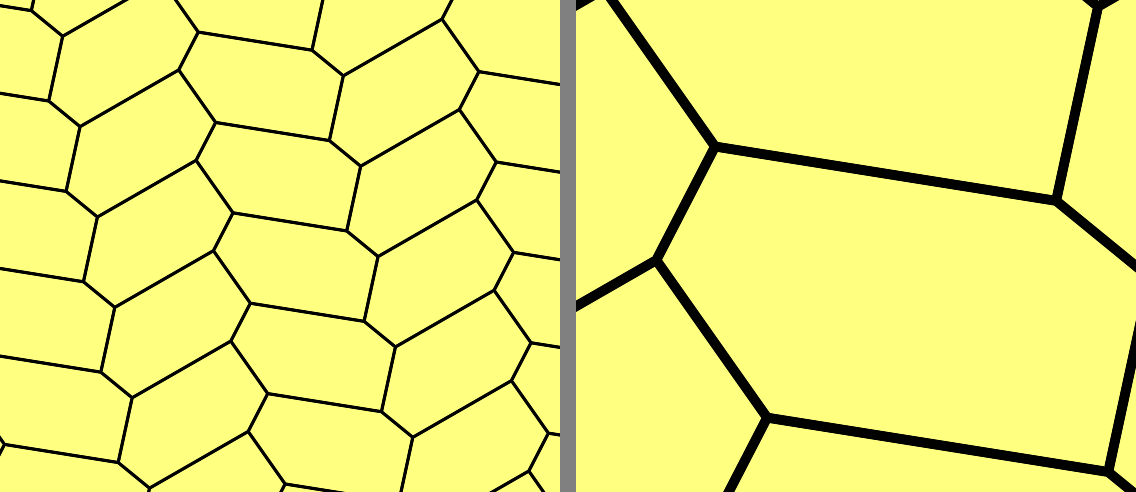
Left: the whole. Right: its middle third, enlarged.
A Shadertoy shader for this pattern:

```glsl
// Black outlines of a tilted hexagon tiling on flat yellow.
// Each lattice cell holds two hexagons, bounded by six edges between four
// corners; the line is the distance to the nearest edge of nearby cells.

// Lengths are fractions of the canvas height.
const vec2 ORIGIN = vec2(0.4030, 0.9348);         // corner A of the base cell
const vec2 STEP_ACROSS = vec2(0.5704, -0.0804);   // to the next pair of columns
const vec2 STEP_DOWN = vec2(0.0353, -0.1837);     // to the next tile below
const vec2 CORNER_B = vec2(0.2311, -0.0368);      // corners relative to A
const vec2 CORNER_C = vec2(0.2948, -0.0889);
const vec2 CORNER_D = vec2(-0.0398, -0.0770);
const float LINE_WIDTH = 0.0068;
const vec3 FILL_COLOR = vec3(1.0, 1.0, 0.5);
const vec3 LINE_COLOR = vec3(0.005, 0.005, 0.0);

float segmentDistance(vec2 p, vec2 a, vec2 b) {
    vec2 ap = p - a, ab = b - a;
    return length(ap - ab * clamp(dot(ap, ab) / dot(ab, ab), 0.0, 1.0));
}

// Distance to the six edges owned by one cell
float cellEdges(vec2 p) {
    float d = segmentDistance(p, vec2(0.0), CORNER_B);
    d = min(d, segmentDistance(p, CORNER_B, CORNER_C));
    d = min(d, segmentDistance(p, CORNER_C, CORNER_B + STEP_DOWN));
    d = min(d, segmentDistance(p, CORNER_C, CORNER_D + STEP_ACROSS - STEP_DOWN));
    d = min(d, segmentDistance(p, vec2(0.0), CORNER_D));
    return min(d, segmentDistance(p, CORNER_D, STEP_DOWN));
}

// Fold the plane into one cell, then search it and its neighbours
float tilingDistance(vec2 p) {
    mat2 lattice = mat2(STEP_ACROSS, STEP_DOWN);
    vec2 local = p - lattice * floor(inverse(lattice) * p + 0.5);
    float d = 1.0;
    for (int j = -1; j <= 1; j++) {
        for (int i = -1; i <= 1; i++) {
            d = min(d, cellEdges(local - lattice * vec2(i, j)));
        }
    }
    return d;
}

void mainImage(out vec4 fragColor, in vec2 fragCoord) {
    float pixel = 1.0 / iResolution.y;
    float d = tilingDistance(fragCoord * pixel - ORIGIN) - 0.5 * LINE_WIDTH;
    float ink = 1.0 - smoothstep(-0.5 * pixel, 0.5 * pixel, d);
    fragColor = vec4(mix(FILL_COLOR, LINE_COLOR, ink), 1.0);
}
```
